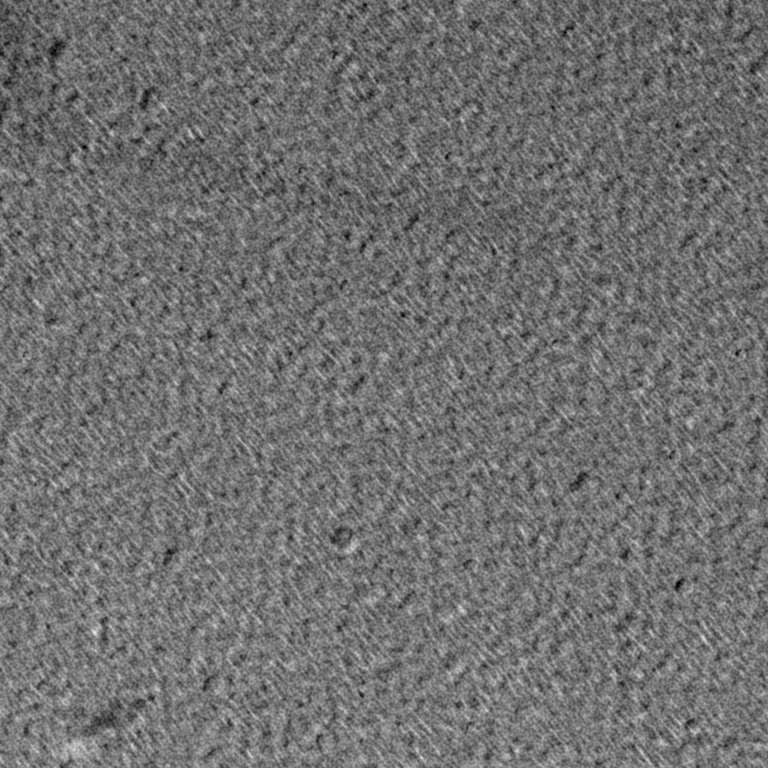
Reproduce this texture procedurally as a Shadertoy shader.

```glsl
// Grey, wind-scoured plain seen from above: fine slanted streaks, grit, small pits and a mound.

#define BASE_TONE 0.478
#define GRAIN_FREQ 250.0
#define GRAIN_AMOUNT 0.20
#define STREAK_FREQ vec2(46.0, 190.0)
#define STREAK_ANGLE -0.86
#define STREAK_AMOUNT 0.20
#define CLUMP_FREQ 58.0
#define CLUMP_AMOUNT 0.13
#define PIT_CELLS 6.0
#define PIT_SHARE 0.65
#define PIT_DEPTH 0.24

const vec2 LIGHT_TRAVEL = vec2(0.83, -0.56);

// Integer hash giving two values in 0..1
vec2 hash2(vec2 cell) {
    uvec2 v = uvec2(ivec2(cell)) * 1664525u + 1013904223u;
    v.x += v.y * 1664525u;
    v.y += v.x * 1664525u;
    v ^= v >> 16u;
    v.x += v.y * 1664525u;
    v.y += v.x * 1664525u;
    v ^= v >> 16u;
    return vec2(v & 65535u) / 65535.0;
}

float cornerSlope(vec2 cell, vec2 offset) {
    float angle = 6.2832 * hash2(cell).x;
    return dot(vec2(cos(angle), sin(angle)), offset);
}

float gradientNoise(vec2 p) {
    vec2 i = floor(p), f = p - i;
    vec2 u = f * f * f * (f * (f * 6.0 - 15.0) + 10.0);
    vec2 e = vec2(1.0, 0.0);
    float low = mix(cornerSlope(i, f), cornerSlope(i + e.xy, f - e.xy), u.x);
    float high = mix(cornerSlope(i + e.yx, f - e.yx), cornerSlope(i + e.xx, f - e.xx), u.x);
    return mix(low, high, u.y);
}

vec2 turn(vec2 p, float angle) {
    float c = cos(angle), s = sin(angle);
    return vec2(c * p.x + s * p.y, c * p.y - s * p.x);
}

// Broad brightness: darker towards the top, with a faint sagging dark band
float broadTone(vec2 p) {
    float wobble = gradientNoise(p * 7.0 + 3.0);
    float bandOffset = p.y - (0.84 - 0.21 * p.x) + 0.03 * wobble;
    float band = exp(-pow(bandOffset / 0.032, 2.0)) * smoothstep(0.9, 0.45, p.x);
    vec2 corner = (p - vec2(0.0, 0.95)) / vec2(0.06, 0.09);
    return BASE_TONE - 0.07 * p.y - 0.02 * (p.x - 0.5) + 0.03 * wobble
        - 0.04 * band - 0.09 * exp(-dot(corner, corner));
}

// Thin slanted streaks, the strongest ones catching more light
float streaks(vec2 p) {
    vec2 s = turn(p, STREAK_ANGLE + 0.06 * gradientNoise(p * 2.0));
    s.y += 0.002 * gradientNoise(p * 30.0);
    float n = gradientNoise(s * STREAK_FREQ);
    float patches = 1.0 + 0.8 * gradientNoise(p * 14.0 + 40.0);
    return patches * (STREAK_AMOUNT * n + 0.07 * smoothstep(0.25, 0.55, n));
}

float clumpHeight(vec2 p) {
    return gradientNoise(p * CLUMP_FREQ) + 0.5 * gradientNoise(p * CLUMP_FREQ * 1.9 + 17.0);
}

// Side-lit lumps with occasional deep shadow pockets
float clumps(vec2 p) {
    vec2 reach = LIGHT_TRAVEL * 0.004;
    float slope = clumpHeight(p + reach) - clumpHeight(p - reach);
    return CLUMP_AMOUNT * slope - 0.09 * smoothstep(0.40, 0.75, -slope);
}

// Scattered round pits, one at most per cell, dark on the wall nearest the light
float pits(vec2 p) {
    vec2 cell = floor(p * PIT_CELLS);
    vec2 place = hash2(cell + 71.0), kind = hash2(cell + 193.0);
    vec2 centre = (cell + mix(vec2(0.2), vec2(0.8), place)) / PIT_CELLS;
    float radius = mix(0.006, 0.021, kind.y * kind.y * kind.y);
    vec2 d = (p - centre) / radius;
    d += 0.25 * gradientNoise(p * 90.0);
    float r = length(d);
    float facing = dot(d, LIGHT_TRAVEL) / max(r, 0.001);
    float wall = smoothstep(0.2, 0.75, r) * smoothstep(1.2, 0.85, r);
    float shade = 0.55 * smoothstep(0.1, 0.9, facing) - smoothstep(0.1, 0.8, -facing);
    return step(kind.x, PIT_SHARE) * PIT_DEPTH * wall * shade;
}

// Bright mound with a long tapering shadow
float mound(vec2 p) {
    vec2 top = (p - vec2(0.097, 0.027)) / vec2(0.021, 0.015);
    vec2 s = turn(p - vec2(0.135, 0.062), 0.5);
    s /= vec2(0.04, mix(0.013, 0.007, smoothstep(-0.04, 0.05, s.x)));
    return 0.24 * exp(-dot(top, top)) - 0.20 * exp(-dot(s, s));
}

void mainImage(out vec4 fragColor, in vec2 fragCoord) {
    vec2 p = fragCoord / iResolution.y;
    float grit = gradientNoise(turn(p, 0.4) * GRAIN_FREQ)
        + 0.4 * gradientNoise(turn(p, 1.1) * GRAIN_FREQ * 0.55 + 9.0);
    float tone = broadTone(p) + GRAIN_AMOUNT * grit + streaks(p) + clumps(p) + pits(p) + mound(p);
    fragColor = vec4(vec3(clamp(tone, 0.0, 1.0)), 1.0);
}
```
